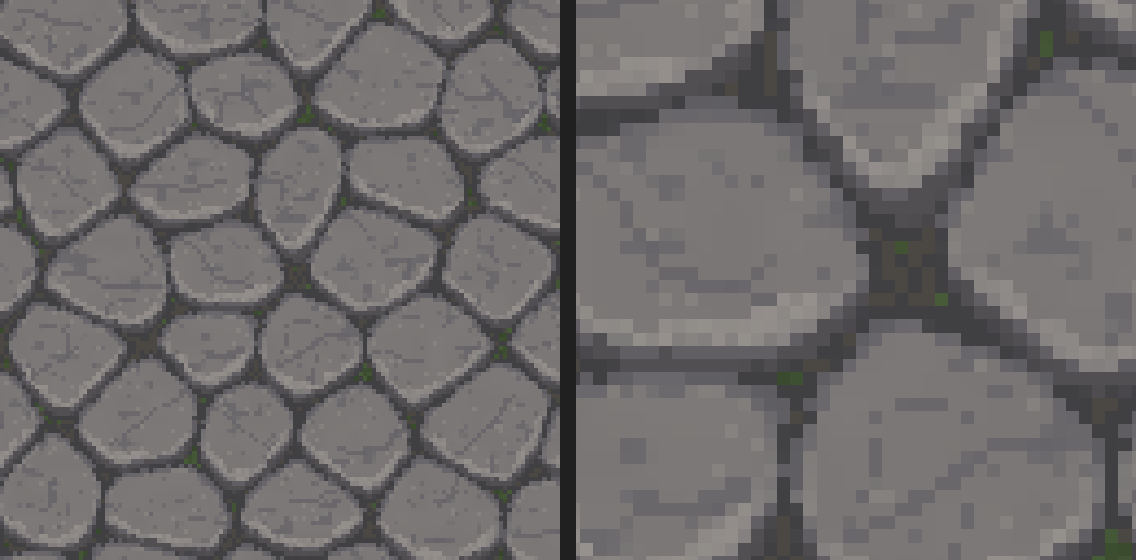
Left, the full canvas; right, a detail of the centre.
Write a Shadertoy shader that draws this texture.

```glsl
const float BLOCKS = 128.0;           // mosaic blocks across the canvas
const vec2 STONES = vec2(4.6, 6.6);   // stones per canvas, across and up
const float JITTER = 0.54;            // scatter of stone centres
const float SIZE_SPREAD = 85.0;       // variation of stone size
const float ROUNDING = 0.50;          // lower is rounder
const float GAP = 0.50;               // half joint width, in blocks
const float SIDE_DEPTH = 1.25;        // visible lower flank, in blocks

const vec3 FACE = vec3(0.482, 0.468, 0.464);
const vec3 RIM = vec3(0.575, 0.557, 0.543);
const vec3 CRACK = vec3(0.392, 0.385, 0.405);
const vec3 FLANK = vec3(0.322, 0.310, 0.324);
const vec3 JOINT = vec3(0.250, 0.250, 0.262);
const vec3 SOIL = vec3(0.300, 0.285, 0.262);
const vec3 MOSS = vec3(0.245, 0.315, 0.195);

float hash(vec2 p) {
    vec3 q = fract(vec3(p.xyx) * 0.1031);
    q += dot(q, q.yzx + 33.33);
    return fract((q.x + q.y) * q.z);
}

float noise(vec2 p) {
    vec2 i = floor(p), f = fract(p);
    f = f * f * (3.0 - 2.0 * f);
    return mix(mix(hash(i), hash(i + vec2(1, 0)), f.x),
               mix(hash(i + vec2(0, 1)), hash(i + vec2(1, 1)), f.x), f.y);
}

// Stone centre in blocks (xy) and its size weight (z)
vec3 stoneAt(vec2 cell) {
    vec2 shift = vec2(hash(cell + 17.0), hash(cell + 59.0)) - 0.5;
    vec2 stagger = vec2(0.5 * mod(cell.y, 2.0), 0.0);
    vec2 centre = (cell + 0.5 + stagger + JITTER * shift) * BLOCKS / STONES;
    return vec3(centre, SIZE_SPREAD * hash(cell + 83.0));
}

// Rounded distance to the joint; also gives the outward normal and the stone
float jointDistance(vec2 p, out vec2 normal, out vec2 centre, out vec2 id) {
    vec2 base = floor(p * STONES / BLOCKS);
    vec3 own = vec3(0.0);
    float best = 1e9;
    for (int y = -2; y <= 2; y++)
    for (int x = -2; x <= 2; x++) {
        vec2 cell = base + vec2(x, y);
        vec3 s = stoneAt(cell);
        float power = dot(p - s.xy, p - s.xy) - s.z;
        if (power < best) { best = power; own = s; id = cell; }
    }
    float total = 0.0;
    normal = vec2(0.0);
    for (int y = -2; y <= 2; y++)
    for (int x = -2; x <= 2; x++) {
        vec2 cell = id + vec2(x, y);
        if (cell == id) continue;
        vec3 s = stoneAt(cell);
        vec2 across = s.xy - own.xy;
        float power = dot(p - s.xy, p - s.xy) - s.z;
        float w = exp(-ROUNDING * (power - best) / (2.0 * length(across)));
        total += w;
        normal += w * normalize(across);
    }
    normal /= max(length(normal), 1e-5);
    centre = own.xy;
    return -log(total) / ROUNDING;
}

vec3 stoneFace(vec2 p, vec2 centre, vec2 id, float inset, vec2 normal) {
    float grain = hash(p + 7.0);
    vec3 col = FACE * (0.985 + 0.03 * noise(p * 0.22));

    // Pale and dark flecks
    float fleck = noise(p * vec2(0.32, 0.45) + 40.0);
    col = mix(col, CRACK, 0.7 * smoothstep(0.79, 0.87, fleck));
    col = mix(col, RIM, 0.45 * step(0.975, grain));
    col = mix(col, CRACK, 0.5 * step(grain, 0.02));

    // One wandering diagonal crack per stone, plus short branching ones
    float angle = mix(-0.9, 1.1, hash(id + 5.0));
    vec2 r = p - centre;
    float line = dot(r, vec2(-sin(angle), cos(angle)));
    line += 5.0 * (noise(p * 0.16 + id * 9.0) - 0.5);
    float broken = step(0.46, noise(p * 0.13 + 90.0));
    float crack = broken * step(abs(line), 0.5);
    float vein = abs(noise(p * 0.11 + id * 3.7) - 0.5);
    crack = max(crack, step(vein, 0.016) * step(0.56, noise(p * 0.1 + 23.0)));
    col = mix(col, CRACK, 0.75 * crack);

    // Worn, broken bright rim, strongest along the lower edge
    float lower = smoothstep(0.35, -0.6, normal.y);
    float width = 0.4 + 1.15 * lower + 2.2 * (noise(p * 0.4 + 12.0) - 0.5);
    float rim = step(inset, width) * (0.3 + 0.7 * lower);
    col = mix(col, RIM, rim * (0.6 + 0.5 * grain));

    // Shaded outline, strongest along the upper edge
    float shade = step(inset, 0.55) * (0.3 + 0.7 * smoothstep(-0.2, 0.5, normal.y));
    return mix(col, CRACK, 0.8 * shade);
}

vec3 jointColour(vec2 p, float d, float edge, vec2 normal) {
    float grain = hash(p + 31.0);
    float lower = smoothstep(0.2, -0.5, normal.y);
    float flank = smoothstep(-0.1, 0.5, d + 0.5 * (grain - 0.5)) * (0.35 + 0.65 * lower);
    vec3 col = mix(JOINT, FLANK, flank);
    col = mix(col, CRACK, 0.85 * step(edge - 0.6, d) * step(0.35, grain));

    // Soil in the joints, moss where they meet
    float patchy = noise(p * 0.12 + 60.0);
    float meeting = smoothstep(0.2, -1.1, d);
    float soil = step(0.66, 0.5 * grain + 0.5 * meeting) * (1.0 - 0.6 * flank);
    col = mix(col, SOIL, 0.85 * soil);
    float moss = step(0.98, 0.45 * patchy + 0.55 * meeting + 0.28 * grain);
    return mix(col, MOSS * (0.85 + 0.3 * hash(p + 71.0)), moss);
}

void mainImage(out vec4 fragColor, in vec2 fragCoord) {
    vec2 p = floor(fragCoord / iResolution.y * BLOCKS) + 0.5;
    vec2 normal, centre, id;
    float d = jointDistance(p, normal, centre, id);
    d += 0.9 * (noise(p * 0.25 + 5.0) - 0.5);
    float edge = GAP + SIDE_DEPTH * smoothstep(0.1, -0.8, normal.y);
    vec3 col = d > edge ? stoneFace(p, centre, id, d - edge, normal)
                        : jointColour(p, d, edge, normal);
    fragColor = vec4(col, 1.0);
}
```
